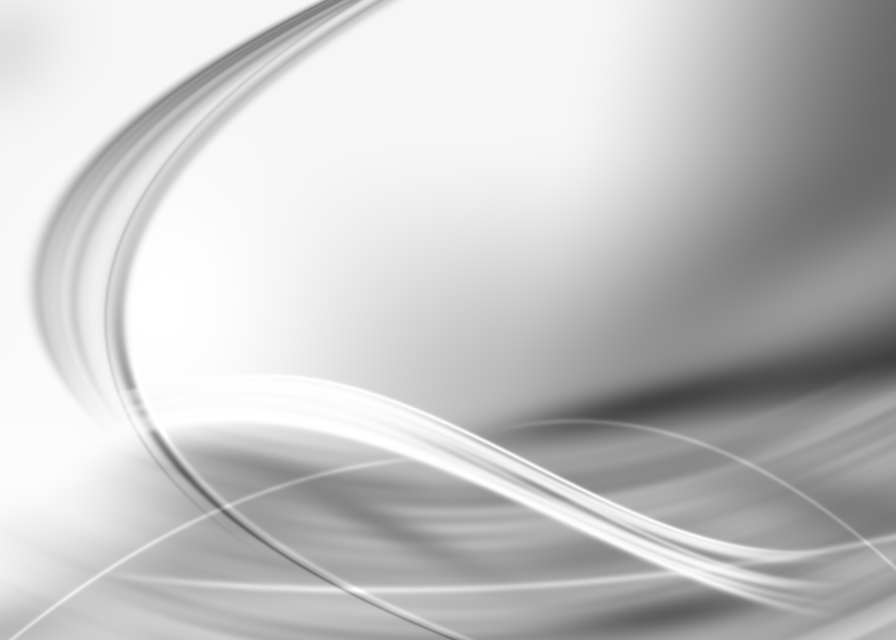
Give the GLSL for this background, as a Shadertoy shader.

```glsl
// Monochrome abstract: soft grey light, a translucent hooked ribbon on the left
// and a bundle of white strands sweeping over a floor of blurred streaks.
// Curves are height or width formulas; blurs are rotated Gaussians and stretched noise.

float hash(vec2 p) {
    return fract(sin(dot(p, vec2(127.1, 311.7))) * 43758.5453);
}

float noise(vec2 p) {
    vec2 i = floor(p), f = fract(p);
    f = f * f * (3.0 - 2.0 * f);
    return mix(mix(hash(i), hash(i + vec2(1, 0)), f.x),
               mix(hash(i + vec2(0, 1)), hash(i + vec2(1, 1)), f.x), f.y);
}

// Gaussian spot with its long axis turned by angle
float spot(vec2 p, vec2 centre, vec2 radius, float angle) {
    float c = cos(angle), s = sin(angle);
    vec2 d = p - centre;
    vec2 q = vec2(c * d.x + s * d.y, c * d.y - s * d.x) / radius;
    return exp(-dot(q, q));
}

float line(float d, float width) {
    return exp(-d * d / (width * width));
}

// Upper and lower borders of the white strands
float strandTop(float x) {
    float droop = max(0.42 - x, 0.0);
    return 0.412 - 0.275 * smoothstep(0.42, 1.24, x) - 0.5 * droop * droop;
}

float strandBottom(float x) {
    float droop = max(0.365 - x, 0.0);
    return 0.347 - 0.317 * smoothstep(0.365, 1.4, x) - 0.9 * droop * droop;
}

float backdrop(vec2 p) {
    float tone = 0.965 - 0.56 * smoothstep(0.85, 1.4, p.x - 0.25 * (p.y - 0.73));
    tone -= 0.25 * (1.0 - smoothstep(0.38, 0.8, p.y)) * smoothstep(0.25, 0.9, p.x);
    tone = mix(tone, 0.64, 0.9 * spot(p, vec2(1.3, 0.54), vec2(0.42, 0.1), 0.42));
    tone = mix(tone, 1.0, spot(p, vec2(0.25, 0.52), vec2(0.2, 0.22), -0.3));
    tone -= 0.09 * spot(p, vec2(0.0, 0.92), vec2(0.1, 0.08), 0.6);
    return tone;
}

// Blurred streaks bent into a shallow bowl
float floorTone(vec2 p) {
    float bowl = p.y - 0.35 * (p.x - 0.7) * (p.x - 0.7);
    float broad = noise(vec2(p.x * 2.0, bowl * 22.0));
    float fine = noise(vec2(p.x * 3.0 + 9.0, bowl * 75.0));
    float tone = 0.65 + 0.22 * (broad - 0.5) + 0.12 * (fine - 0.5);
    tone = mix(tone, 0.53, 0.8 * spot(p, vec2(0.36, 0.22), vec2(0.14, 0.06), -0.3));
    tone = mix(tone, 0.55, 0.7 * spot(p, vec2(0.27, 0.14), vec2(0.12, 0.04), 0.2));
    tone = mix(tone, 0.48, 0.8 * spot(p, vec2(0.58, 0.19), vec2(0.2, 0.025), -0.45));
    tone = mix(tone, 0.43, 0.7 * spot(p, vec2(0.95, 0.13), vec2(0.2, 0.035), 0.15));
    tone = mix(tone, 0.32, 0.9 * spot(p, vec2(1.04, 0.04), vec2(0.2, 0.03), 0.15));
    tone = mix(tone, 0.43, 0.7 * spot(p, vec2(1.32, 0.21), vec2(0.2, 0.05), -0.2));
    return mix(tone, 0.82, 0.7 * spot(p, vec2(0.48, 0.05), vec2(0.32, 0.04), 0.0));
}

float addRibbon(vec2 p, float tone) {
    float t = p.y - 0.5, low = min(t, 0.0), o = p.y - 0.55;
    float inner = 0.187 + 1.67 * t * t + 1.7 * low * low * low * low;
    float outer = 0.046 + 2.25 * o * o;
    float across = (p.x - outer) / max(inner - outer, 0.02);
    float body = smoothstep(-0.12, 0.12, across) * (1.0 - smoothstep(0.92, 1.02, across));
    body *= smoothstep(0.3, 0.5, p.y);
    float top = smoothstep(0.5, 1.0, p.y);
    float folds = noise(vec2(across * 7.0, p.y * 1.5)) + 0.4 * noise(vec2(across * 19.0, p.y * 2.0));
    tone -= body * (0.04 + (0.07 + 0.22 * top) * (1.0 - smoothstep(0.3, 0.8, across)) * (0.4 + folds));
    tone -= body * 0.1 * (line(across - 0.08, 0.1) + line(across - 0.48, 0.06) + line(across - 0.9, 0.1));

    // Dark inner rim and its thin companion
    float d = (p.x - inner) / sqrt(1.0 + 11.3 * t * t);
    float weight = 0.17 + 0.2 * line(p.y - 0.36, 0.18);
    tone -= weight * line(d, 0.003 + 0.006 * smoothstep(0.1, 0.4, p.y));
    tone -= 0.1 * line(d + 0.022, 0.003) * smoothstep(0.1, 0.3, p.y);
    return tone + 0.12 * line(d - 0.012, 0.005) * (1.0 - smoothstep(0.3, 0.5, p.y));
}

float addStrands(vec2 p, float tone) {
    float top = strandTop(p.x), bottom = strandBottom(p.x);
    float across = (top - p.y) / (top - bottom);
    float body = smoothstep(-0.06, 0.06, across) * (1.0 - smoothstep(0.92, 1.15, across));
    float spread = smoothstep(0.55, 0.85, p.x);
    float fade = smoothstep(0.14, 0.35, p.x) * (1.0 - smoothstep(1.08, 1.34, p.x));
    float sheen = 0.94 + 0.06 * noise(vec2(p.x * 2.0, across * 6.0));
    tone = mix(tone, sheen, 0.9 * body * (1.0 - 0.75 * spread) * fade);
    tone -= 0.16 * body * spread * fade;
    for (int i = 0; i < 9; i++) {
        float k = float(i) / 8.0, seed = hash(vec2(k, 3.0));
        float twist = 0.16 * sin(5.0 * p.x + 6.28 * seed) * k * (1.0 - k) * 4.0;
        float y = mix(top, bottom, k + twist);
        tone = mix(tone, 1.0, (0.5 + 0.45 * abs(2.0 * k - 1.0)) * fade * line(p.y - y, 0.0035 + 0.005 * seed));
    }
    return tone;
}

void mainImage(out vec4 fragColor, in vec2 fragCoord) {
    vec2 p = fragCoord / iResolution.xy * vec2(1.4, 1.0);
    float tone = backdrop(p);

    // Floor, the dark band above it and the pale left side
    float edge = mix(strandBottom(p.x), 0.35 + 0.22 * (p.x - 1.0), smoothstep(0.6, 0.85, p.x));
    tone = mix(tone, floorTone(p), smoothstep(-0.01, 0.07, edge - p.y) * smoothstep(-0.1, 0.3, p.x));
    tone = mix(tone, 0.24, 0.92 * spot(p, vec2(1.03, 0.372), vec2(0.26, 0.032), 0.22));
    tone = mix(tone, 0.99, 0.95 * spot(p, vec2(0.06, 0.27), vec2(0.23, 0.15), -0.4));
    tone = mix(tone, 0.64, 0.7 * spot(p, vec2(0.0, 0.01), vec2(0.16, 0.05), 0.3));

    // Faint thin arcs
    vec2 a = p - vec2(0.72, 0.286), b = p - vec2(0.9, 0.342), c = p - vec2(0.6, 0.078);
    tone += 0.14 * line(a.y + 0.58 * a.x * a.x, 0.004) * (1.0 - smoothstep(0.5, 0.75, p.x));
    tone += 0.13 * line(b.y + 0.92 * b.x * b.x, 0.004) * smoothstep(0.75, 0.9, p.x);
    tone += 0.18 * line(c.y - 0.13 * c.x * c.x, 0.006) * smoothstep(0.1, 0.4, p.x);

    tone = addRibbon(p, tone);
    tone = addStrands(p, tone);
    fragColor = vec4(vec3(clamp(tone, 0.0, 1.0)), 1.0);
}
```
